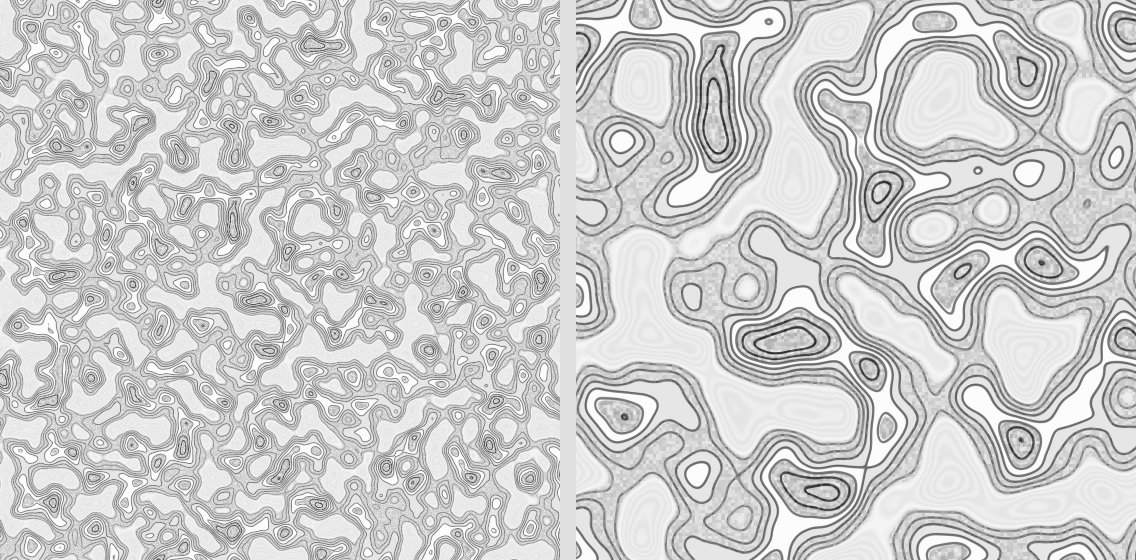
Left, the full canvas; right, a detail of the centre.
Give the GLSL for this texture, as a WebGL 2 fragment shader.

```glsl
#version 300 es
precision highp float;
// Grey contour map of smooth noise: pale basins, stippled slopes, white shelves and ringed peaks.
uniform vec2 u_resolution;
out vec4 fragColor;

float hash(vec2 p) {
  vec3 q = fract(vec3(p.xyx) * 0.1031);
  q += dot(q, q.yzx + 33.33);
  return fract((q.x + q.y) * q.z);
}

// Dot product of a random unit gradient with the offset from its lattice corner
float corner(vec2 cell, vec2 offset) {
  float angle = 6.28319 * hash(cell);
  return dot(vec2(cos(angle), sin(angle)), offset);
}

float gradientNoise(vec2 p) {
  vec2 i = floor(p), f = fract(p);
  vec2 w = f * f * f * (f * (f * 6.0 - 15.0) + 10.0);
  vec2 e = vec2(1.0, 0.0);
  return mix(mix(corner(i, f), corner(i + e, f - e), w.x),
             mix(corner(i + e.yx, f - e.yx), corner(i + 1.0, f - 1.0), w.x), w.y);
}

// Terrain height, scaled to a spread of about one
float terrain(vec2 p) {
  float broad = gradientNoise(p * 22.0 + 7.3);
  float detail = gradientNoise(p * 41.0 + 91.7);
  return (broad + 0.22 * detail) / 0.25;
}

void main() {
  vec2 uv = gl_FragCoord.xy / min(u_resolution.x, u_resolution.y);
  float pixel = 1.0 / min(u_resolution.x, u_resolution.y);

  // Height and its slope per canvas unit
  float h = terrain(uv);
  float d = 0.0008;
  float slope = length(vec2(terrain(uv + vec2(d, 0.0)) - h,
                            terrain(uv + vec2(0.0, d)) - h)) / d;
  slope = max(slope, 12.0);
  float soft = slope * pixel * 0.7;
  float grain = hash(floor(uv * 512.0)) - 0.5;

  // Tone of each height zone
  float basin = 0.915 + 0.018 * sin(h * 22.0) + 0.025 * smoothstep(-1.1, -0.75, h);
  float slopes = 0.835 + 0.13 * grain;
  float peak = 0.80 + 0.05 * sin(h * 26.0) + 0.16 * grain;
  float tone = mix(basin, slopes, smoothstep(-0.66 - soft, -0.62 + soft, h));
  tone = mix(tone, 0.90, smoothstep(0.38 - soft, 0.38 + soft, h));
  tone = mix(tone, 0.99, smoothstep(0.82 - soft, 0.82 + soft, h));
  tone = mix(tone, peak, smoothstep(1.30 - soft, 1.34 + soft, h));

  // Contour lines, faint and broken low down, dark and clean higher up
  for (int i = 0; i < 7; i++) {
    float level = -0.5 + 0.44 * float(i);
    float away = abs(h - level) / slope;
    float line = 1.0 - smoothstep(0.0007 - 0.7 * pixel, 0.0007 + 0.7 * pixel, away);
    float rise = smoothstep(-0.6, 1.0, level);
    float broken = 1.0 + 1.3 * grain * (1.0 - rise);
    tone -= line * mix(0.26, 0.52, rise) * broken;
  }

  fragColor = vec4(vec3(clamp(tone, 0.0, 1.0)), 1.0);
}
```
